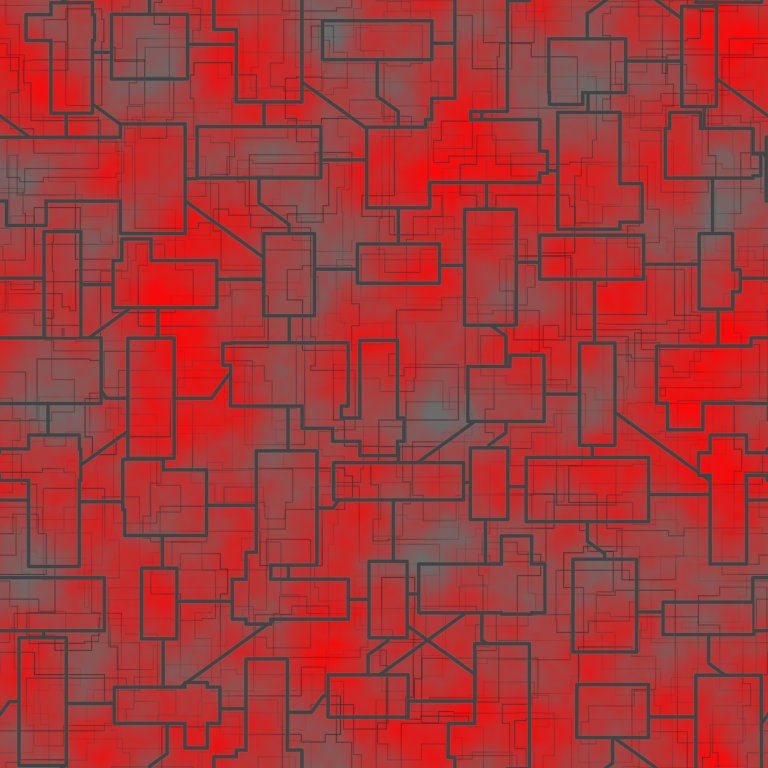
This pattern is drawn by a Shadertoy shader. Its source:

```glsl
// Red and grey clouded plating, divided by dark outlined panels.
// Panels are unions of jittered boxes on a grid, joined by bent links;
// fainter layers of the same boxes give the fine traces below them.

const float GRID = 7.0;

vec4 hash4(vec2 cell, float seed) {
    vec4 p = fract((cell.xyxy + seed * 17.3) * vec4(0.1031, 0.1030, 0.0973, 0.1099));
    p += dot(p, p.wzxy + 33.33);
    return fract((p.xxyz + p.yzzw) * p.zywx);
}

float cornerSlope(vec2 cell, vec2 offset, float period, float seed) {
    float angle = 6.2832 * hash4(mod(cell, period), seed).x;
    return dot(vec2(cos(angle), sin(angle)), offset);
}

float gradientNoise(vec2 p, float period, float seed) {
    vec2 i = floor(p), f = p - i;
    vec2 u = f * f * f * (f * (f * 6.0 - 15.0) + 10.0);
    vec2 x = vec2(1, 0), y = vec2(0, 1);
    float low = mix(cornerSlope(i, f, period, seed),
                    cornerSlope(i + x, f - x, period, seed), u.x);
    float high = mix(cornerSlope(i + y, f - y, period, seed),
                     cornerSlope(i + 1.0, f - 1.0, period, seed), u.x);
    return mix(low, high, u.y);
}

float clouds(vec2 p) {
    float sum = 0.0, amplitude = 1.0, frequency = 6.0;
    for (int i = 0; i < 5; i++) {
        sum += amplitude * gradientNoise(p * frequency, frequency, float(i) + 20.0);
        amplitude *= 0.54;
        frequency *= 2.0;
    }
    return sum;
}

float box(vec2 p, vec2 halfSize) {
    vec2 d = abs(p) - halfSize;
    return length(max(d, 0.0)) + min(max(d.x, d.y), 0.0);
}

float segment(vec2 p, vec2 a, vec2 b) {
    vec2 ab = b - a;
    float t = clamp(dot(p - a, ab) / (dot(ab, ab) + 1e-6), 0.0, 1.0);
    return length(p - a - ab * t);
}

vec2 panelCentre(vec2 cell, float seed) {
    return cell + 0.5 + (hash4(mod(cell, GRID), seed).xy - 0.5) * 0.32;
}

// Signed distance to all panels, in grid cells; upright and flat ones alternate
float panels(vec2 p, float seed, float wingShare) {
    float d = 1e3;
    for (int j = -1; j <= 1; j++)
    for (int i = -1; i <= 1; i++) {
        vec2 cell = floor(p) + vec2(i, j), id = mod(cell, GRID);
        vec4 r = hash4(id, seed), s = hash4(id, seed + 0.7);
        vec2 q = p - panelCentre(cell, seed);
        vec2 size = vec2(mix(0.14, 0.30, r.z), mix(0.32, 0.60, r.w));
        if (mod(id.x + id.y, 2.0) > 0.5) size = size.yx;
        d = min(d, box(q, size));
        // side wing and small tab
        vec2 side = sign(s.xy - 0.5);
        if (s.z < wingShare) d = min(d, box(q - side * size * 0.55, size.yx * 0.62));
        if (s.w < wingShare * 0.6) d = min(d, box(q + side * size * vec2(1, s.x), vec2(0.07, 0.10)));
    }
    return d;
}

// Path along x with one slanted step halfway
float route(vec2 p, vec2 a, vec2 b) {
    if (abs(a.y - b.y) < 0.14) a.y = b.y = 0.5 * (a.y + b.y);
    float middle = 0.5 * (a.x + b.x), run = 0.36 * abs(b.y - a.y);
    vec2 e = vec2(middle - run, a.y), f = vec2(middle + run, b.y);
    return min(segment(p, e, f), min(segment(p, a, e), segment(p, f, b)));
}

float links(vec2 p, float seed) {
    float d = 1e3;
    for (int j = -1; j <= 1; j++)
    for (int i = -1; i <= 1; i++) {
        vec2 cell = floor(p) + vec2(i, j), a = panelCentre(cell, seed);
        vec4 r = hash4(mod(cell, GRID), seed + 5.0);
        if (r.x < 0.75) d = min(d, route(p, a, panelCentre(cell + vec2(1, 0), seed)));
        if (r.y < 0.75) d = min(d, route(p.yx, a.yx, panelCentre(cell + vec2(0, 1), seed).yx));
        vec2 diagonal = vec2(r.w < 0.5 ? 1.0 : -1.0, 1);
        if (r.z < 0.28) d = min(d, route(p.yx, a.yx, panelCentre(cell + diagonal, seed).yx));
    }
    return d;
}

float stroke(float d, float halfWidth) {
    float soft = 0.75 / iResolution.y;
    return 1.0 - smoothstep(halfWidth - soft, halfWidth + soft, d / GRID);
}

void mainImage(out vec4 fragColor, in vec2 fragCoord) {
    vec2 uv = fragCoord / iResolution.y, p = uv * GRID;
    vec3 red = vec3(0.97, 0.04, 0.04), grey = vec3(0.42), steel = vec3(0.25, 0.265, 0.265);
    vec3 color = mix(red, grey, clamp(0.46 + 0.70 * clouds(uv), 0.0, 1.0));

    // faint traces, fading in and out
    for (int i = 0; i < 4; i++) {
        float seed = float(i) + 2.0;
        float fade = smoothstep(-0.3, 0.5, gradientNoise(uv * 6.0, 6.0, seed + 30.0));
        float d = abs(panels(p + seed * vec2(0.37, 0.61), seed, 0.9));
        color = mix(color, steel * vec3(1.0, 0.6, 0.6), stroke(d, 0.0007) * mix(0.12, 0.75, fade));
    }

    // panel outlines, with links kept outside the panels
    float body = panels(p, 1.0, 0.25);
    float line = min(abs(body), max(links(p, 1.0), -body));
    color = mix(color, grey, 0.35 * stroke(line, 0.0034));
    color = mix(color, steel, stroke(line, 0.0022));
    fragColor = vec4(color, 1.0);
}
```
